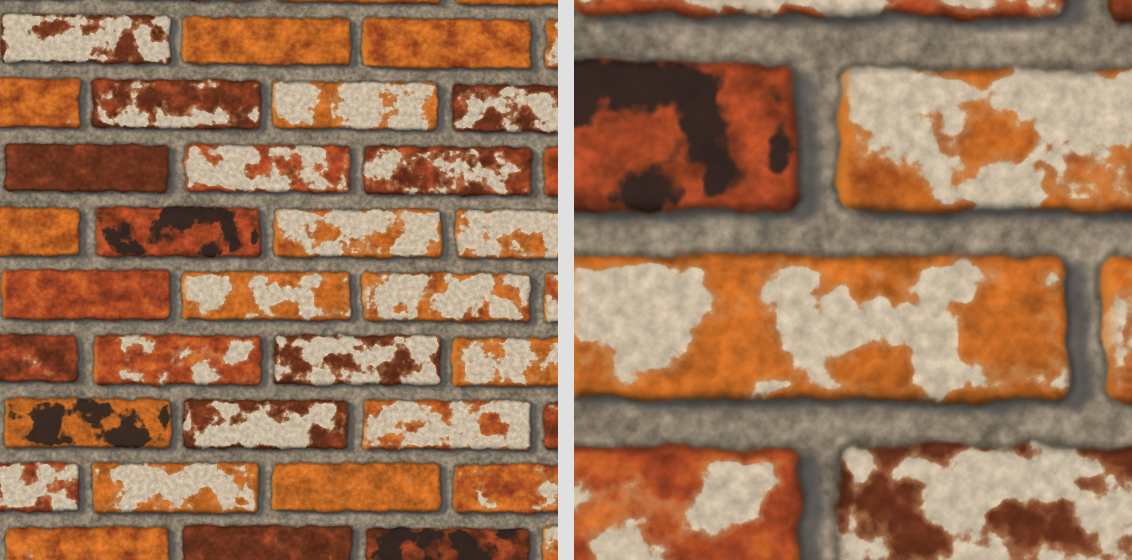
Left, the full canvas; right, a detail of the centre.
A Shadertoy shader for this texture:

```glsl
const vec2 PITCH = vec2(0.3215, 0.1146);       // brick plus joint
const vec2 BRICK_HALF = vec2(0.151, 0.0450);
const vec2 FIRST_JOINT = vec2(-0.0065, 0.0104); // from the left and the top
const float TILT = 0.014;                      // sag of the upper courses
const float CORNER = 0.009;
const float ROUGHNESS = 0.007;                 // chipping of the outline
const float SOFTNESS = 0.0018;
const vec2 SHADOW_OFFSET = vec2(0.012, -0.005);
const float STAIN_SCALE = 17.0;
const float CHARRED_SHARE = 0.10;

const vec3 BROWN = vec3(0.41, 0.20, 0.12);
const vec3 RED = vec3(0.65, 0.28, 0.15);
const vec3 ORANGE = vec3(0.74, 0.40, 0.15);
const vec3 PALE = vec3(0.74, 0.54, 0.37);
const vec3 LIME = vec3(0.80, 0.75, 0.66);
const vec3 SOOT = vec3(0.17, 0.14, 0.13);
const vec3 MORTAR = vec3(0.54, 0.49, 0.42);
const vec3 MORTAR_SHADOW = vec3(0.30, 0.29, 0.29);
const vec3 LIT_EDGE = vec3(0.87, 0.53, 0.21);

const uint HASH_MULTIPLIER = 1664525u;

struct Brick {
    vec2 id;
    vec2 local;     // offset from the brick centre
    float dist;     // negative inside
};

vec2 hash2(vec2 cell) {
    uvec2 v = uvec2(ivec2(cell) + 4096) * HASH_MULTIPLIER + 90423u;
    for (int i = 0; i < 2; i++) {
        v.x += v.y * HASH_MULTIPLIER;
        v.y += v.x * HASH_MULTIPLIER;
        v ^= v >> 16u;
    }
    return vec2(v & 0xffffu) / 65535.0;
}

float cornerSlope(vec2 cell, vec2 offset) {
    float angle = 6.2832 * hash2(cell).x;
    return dot(vec2(cos(angle), sin(angle)), offset);
}

float gradientNoise(vec2 p) {
    vec2 i = floor(p), f = p - i;
    vec2 u = f * f * f * (f * (f * 6.0 - 15.0) + 10.0);
    vec2 e = vec2(1.0, 0.0);
    float low = mix(cornerSlope(i, f), cornerSlope(i + e, f - e), u.x);
    float high = mix(cornerSlope(i + e.yx, f - e.yx), cornerSlope(i + 1.0, f - 1.0), u.x);
    return 1.4 * mix(low, high, u.y);
}

float fbm(vec2 p) {
    float sum = 0.0, amplitude = 0.5;
    for (int i = 0; i < 4; i++) {
        sum += amplitude * gradientNoise(p);
        p = mat2(1.6, 1.2, -1.2, 1.6) * p + 7.3;
        amplitude *= 0.5;
    }
    return sum;
}

// Running bond, rows counted from the top
Brick findBrick(vec2 p) {
    Brick b;
    vec2 cell = (vec2(p.x, 1.0 - p.y - TILT * p.x * p.y) - FIRST_JOINT) / PITCH;
    cell.x += 0.5 * mod(floor(cell.y), 2.0);
    b.id = floor(cell);
    vec2 jitter = hash2(b.id + 31.0) - 0.5;
    b.local = (cell - b.id - 0.5) * PITCH * vec2(1.0, -1.0) - jitter * vec2(0.006, 0.003);
    vec2 extent = BRICK_HALF - hash2(b.id + 57.0) * vec2(0.006, 0.003);
    vec2 q = abs(b.local) - extent + CORNER;
    b.dist = length(max(q, 0.0)) + min(max(q.x, q.y), 0.0) - CORNER;
    b.dist += ROUGHNESS * fbm(p * 28.0 + b.id * 13.7);
    return b;
}

vec3 brickColor(Brick b, vec2 p) {
    vec2 tone = hash2(b.id), wear = hash2(b.id + 83.0);
    vec2 stainPoint = p * STAIN_SCALE + b.id * 19.3;
    float mottle = fbm(p * vec2(24.0, 30.0) + b.id * 11.1);
    float grain = fbm(p * 110.0);

    // Fired clay
    float firing = tone.x + 0.35 * mottle;
    vec3 color = mix(BROWN, RED, smoothstep(0.05, 0.42, firing));
    color = mix(color, ORANGE, smoothstep(0.38, 0.65, firing));
    color *= 1.0 + 0.40 * mottle + 0.25 * grain;

    // Lime wash in ragged islands, or soot on a few bricks
    float charred = step(1.0 - CHARRED_SHARE, tone.y);
    float rim = smoothstep(-0.011, 0.0, b.dist);
    float stain = fbm(stainPoint) + 0.12 * grain - 0.22 * rim;
    float lime = stain + mix(-0.50, 0.13, smoothstep(0.2, 0.65, wear.x));
    color = mix(color, PALE, 0.65 * smoothstep(-0.13, 0.06, lime) * (1.0 - charred));
    color = mix(color, LIME * (1.0 + 0.25 * grain),
                0.92 * smoothstep(0.01, 0.09, lime) * (1.0 - charred));
    color = mix(color, SOOT, 0.9 * charred * smoothstep(-0.10, 0.08, stain));

    // Light from the left, worn dark arris elsewhere
    float leftEdge = smoothstep(0.008, 0.0, b.local.x + BRICK_HALF.x - 0.004);
    float lowerEdge = smoothstep(-0.034, -0.045, b.local.y);
    color *= 1.0 - 0.30 * smoothstep(-0.006, 0.001, b.dist) - 0.22 * lowerEdge;
    return mix(color, LIT_EDGE, 0.55 * leftEdge * smoothstep(0.1, 0.5, tone.x));
}

void mainImage(out vec4 fragColor, in vec2 fragCoord) {
    vec2 p = fragCoord / iResolution.y;
    Brick brick = findBrick(p);

    // Sandy mortar with the shade cast by the bricks
    float shade = smoothstep(0.006, -0.004, findBrick(p - SHADOW_OFFSET).dist);
    float contact = smoothstep(0.006, 0.0, brick.dist);
    vec3 mortar = MORTAR * (1.0 + 0.35 * fbm(p * 32.0) + 0.35 * fbm(p * 120.0));
    mortar = mix(mortar, MORTAR_SHADOW, 0.75 * shade);
    mortar *= 1.0 - 0.28 * contact;

    float soft = max(SOFTNESS, 1.0 / iResolution.y);
    float cover = smoothstep(soft, -soft, brick.dist);
    fragColor = vec4(mix(mortar, brickColor(brick, p), cover), 1.0);
}
```
